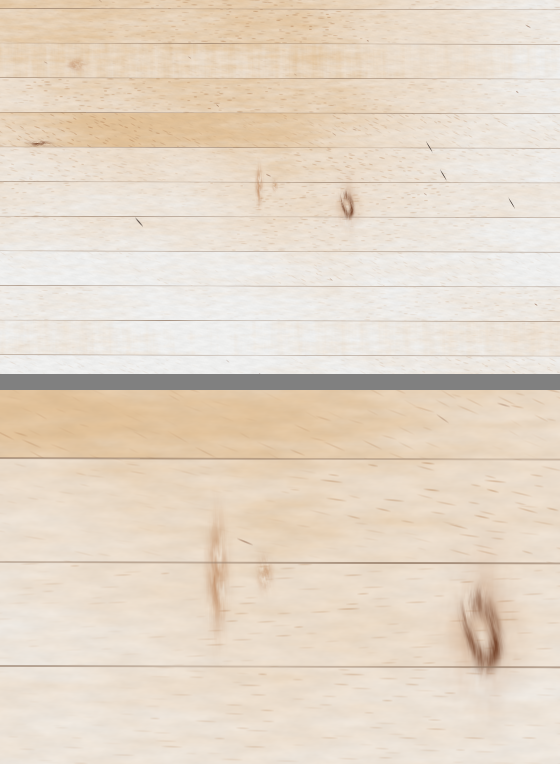
Top, the full canvas; bottom, a detail of the centre.
Give the GLSL for this texture, as a WebGL 2 fragment shader.

```glsl
#version 300 es
precision highp float;
// Worn, bleached wooden board of thin horizontal planks with flecked grain, stains and a knot.
uniform vec2 u_resolution;
out vec4 outColor;

// Lengths are in canvas heights.
const float PLANK_HEIGHT = 0.0926;
const float FIRST_SEAM = 0.0497;
const float SEAM_TILT = 0.0025;
const float SEAM_WIDTH = 0.0008;
const float DARK_ROW = 6.0;
const float GRAIN_CONTRAST = 0.016;
const vec2 FLECK_CELL = vec2(0.030, 0.0080);
const vec2 CHIP_CELL = vec2(0.31, 0.19);
const vec2 KNOT_CENTER = vec2(0.928, 0.453);
const vec2 KNOT_RADIUS = vec2(0.017, 0.036);
const vec3 PALE = vec3(0.936, 0.936, 0.932);
const vec3 CREAM = vec3(0.922, 0.868, 0.805);
const vec3 HONEY = vec3(0.876, 0.750, 0.592);
const vec3 FLECK = vec3(0.73, 0.55, 0.39);
const vec3 SEAM = vec3(0.58, 0.48, 0.40);
const vec3 BARK = vec3(0.48, 0.29, 0.19);
const vec3 RUST = vec3(0.72, 0.49, 0.32);
const vec3 NICK = vec3(0.30, 0.26, 0.24);

float hash(vec2 p) {
  p = fract(p * vec2(0.1031, 0.1137));
  p += dot(p, p.yx + 33.33);
  return fract((p.x + p.y) * p.x * 17.0);
}

// Layered, rotated sines, roughly -1 to 1.
float sines(vec2 p) {
  float sum = 0.0, gain = 0.5;
  for (int i = 0; i < 5; i++) {
    sum += gain * sin(p.x + 1.7 * sin(p.y + float(i)));
    p = mat2(0.8, 0.6, -0.6, 0.8) * p * 1.7 + 2.3;
    gain *= 0.62;
  }
  return sum;
}

// Tapered stroke around the origin, running along x with a slope.
float stroke(vec2 p, float halfLength, float slope, float width, float px) {
  float t = p.x / halfLength;
  float taper = max(1.0 - t * t, 0.0);
  return taper * (1.0 - smoothstep(0.0, width + px, abs(p.y - slope * p.x)));
}

// Cellular scatter of short strokes.
float flecks(vec2 p, vec2 cell, float halfLength, float slope, float density, float px) {
  vec2 base = floor(p / cell);
  float ink = 0.0;
  for (int j = -1; j <= 1; j++)
    for (int i = -1; i <= 1; i++) {
      vec2 id = base + vec2(i, j);
      vec2 jitter = vec2(hash(id + 71.3), hash(id + 137.9));
      float size = halfLength * (0.4 + 0.6 * hash(id + 211.7));
      float tilt = slope * (0.5 + jitter.x);
      float shown = step(hash(id + 307.1), density) * (0.25 + 0.75 * jitter.y);
      ink = max(ink, shown * stroke(p - (id + jitter) * cell, size, tilt, 0.0006, px));
    }
  return ink;
}

// Soft blot with a ragged edge.
float blot(vec2 p, vec2 center, vec2 radius) {
  vec2 q = (p - center) / radius;
  return exp(-dot(q, q)) * clamp(0.65 + 0.6 * sines(q * 2.5 + center * 40.0), 0.0, 1.0);
}

void main() {
  float px = 1.0 / u_resolution.y;
  vec2 p = gl_FragCoord.xy * px;
  float u = gl_FragCoord.x / u_resolution.x;

  // Plank index and distance to the closest seam
  float level = (p.y - FIRST_SEAM + SEAM_TILT * (p.x - 0.75)) / PLANK_HEIGHT;
  float row = floor(level);
  float seamId = floor(level + 0.5);
  float seamDistance = abs(level - seamId) * PLANK_HEIGHT;
  float rowRandom = hash(vec2(row + 20.0, 5.0));
  vec2 shifted = p + vec2(row * 3.7, row * 0.31);

  // Warmth: golden top, bleached bottom and right edge
  float warmth = 0.04 + 0.49 * smoothstep(0.10, 0.82, p.y);
  warmth += 0.16 * exp(-pow((u - 0.52) / 0.26, 2.0)) * p.y;
  warmth += 0.16 * (1.0 - smoothstep(0.0, 0.6, u)) * smoothstep(0.6, 0.95, p.y);
  warmth -= 0.40 * smoothstep(0.60, 1.0, u) * smoothstep(0.25, 0.8, p.y);
  warmth += 0.14 * smoothstep(0.55, 0.95, u) * (1.0 - smoothstep(0.1, 0.4, p.y));
  warmth += 0.12 * (rowRandom - 0.5);
  float isDark = 1.0 - step(0.5, abs(row - DARK_ROW));
  warmth += isDark * mix(0.30, 0.08, smoothstep(0.25, 0.95, u));

  // Stains, long grain and cross streaks
  warmth += 0.11 * sines(shifted * vec2(4.0, 9.0)) + 0.10 * sines(p * 5.0 + 4.0);
  warmth += 0.07 * sines(shifted * vec2(7.0, 110.0));
  warmth += 0.05 * sines(shifted * vec2(50.0, 150.0));
  float streaked = 1.0 - step(0.5, mod(row + 8.0, 8.0));
  warmth += streaked * 0.07 * sines(shifted * vec2(110.0, 12.0));
  warmth = clamp(warmth, 0.0, 1.0);
  vec3 color = mix(PALE, CREAM, min(warmth / 0.45, 1.0));
  color = mix(color, HONEY, smoothstep(0.42, 1.0, warmth));
  color *= 1.0 + GRAIN_CONTRAST * sines(shifted * vec2(75.0, 210.0));

  // Grain flecks in drifting patches, stronger on warm planks
  float slope = mix(-0.4, 0.1, rowRandom) - 0.2 * isDark;
  float patches = clamp(0.6 + 0.7 * sines(shifted * vec2(5.0, 14.0) + 9.0), 0.15, 1.0);
  float fleckInk = flecks(shifted, FLECK_CELL, 0.011, slope, 0.6, px) * patches;
  color = mix(color, FLECK, fleckInk * (0.13 + 0.6 * warmth) * (1.0 - 0.7 * streaked));

  // Rusty smears and a split
  float rust = blot(p, vec2(0.693, 0.502), vec2(0.008, 0.042));
  rust += 0.7 * blot(p, vec2(0.735, 0.503), vec2(0.006, 0.013));
  rust += 0.8 * blot(p, vec2(0.205, 0.826), vec2(0.022, 0.014));
  rust += 0.5 * blot(p, KNOT_CENTER, KNOT_RADIUS * 1.6);
  color = mix(color, RUST, min(rust, 1.0) * 0.75);
  color = mix(color, BARK, blot(p, vec2(0.107, 0.616), vec2(0.024, 0.006)));

  // Knot: ragged rim, darker to the lower right
  vec2 k = (p - KNOT_CENTER) / KNOT_RADIUS;
  k.x += 0.25 * sin(k.y * 2.2);
  float rim = exp(-pow((length(k) - 0.7) / 0.33, 2.0));
  float shade = clamp(0.55 + 0.25 * k.x - 0.25 * k.y + 0.35 * sines(k * vec2(6.0, 2.0)), 0.0, 1.0);
  color = mix(color, BARK, rim * shade);

  // Fading seams, chips and steep nicks
  float seam = 1.0 - smoothstep(SEAM_WIDTH - 0.5 * px, SEAM_WIDTH + 0.6 * px, seamDistance);
  float seamWear = 0.55 + 0.25 * sines(vec2(p.x * 7.0, seamId * 4.0));
  color = mix(color, SEAM, seam * clamp(seamWear, 0.2, 0.85));
  color = mix(color, BARK, 0.5 * flecks(p, CHIP_CELL, 0.008, -0.5, 0.6, px));
  float nick = 0.0;
  for (int i = 0; i < 3; i++) {
    float n = float(i);
    vec2 center = vec2(1.148 + 0.0375 * n + 0.0725 * n * (n - 1.0), 0.607 - 0.075 * n);
    nick = max(nick, stroke(p - center, 0.009, -1.6, 0.002, px));
  }
  nick = max(nick, stroke(p - vec2(0.372, 0.406), 0.011, -1.1, 0.002, px));
  outColor = vec4(mix(color, NICK, 0.85 * nick), 1.0);
}
```
